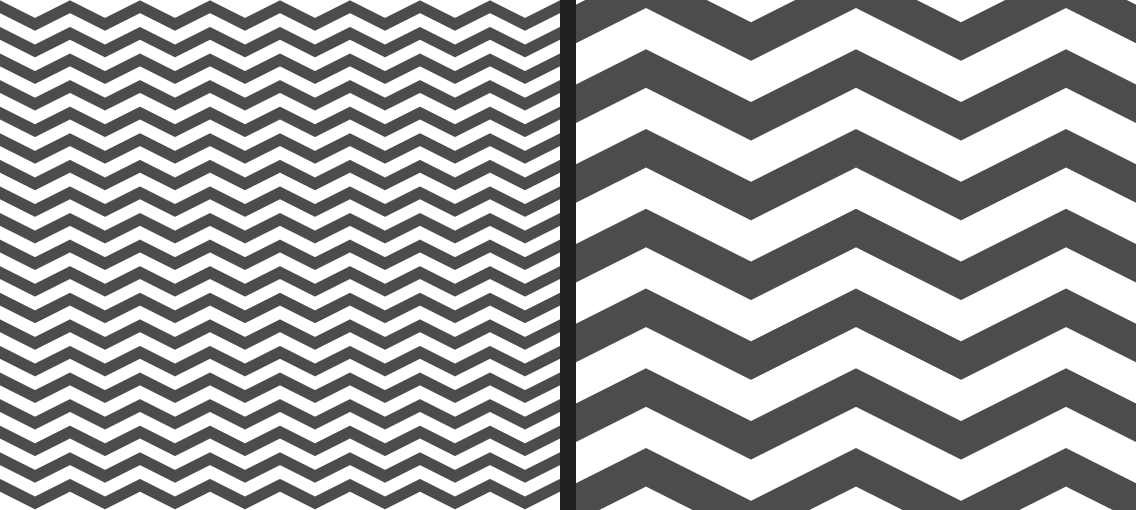
Left, the full canvas; right, a detail of the centre.
Give the GLSL for this pattern, as a WebGL 2 fragment shader.

```glsl
#version 300 es
precision highp float;

uniform vec2 u_resolution;
out vec4 fragColor;

// Vertical sizes are fractions of the canvas height
#define WAVES_ACROSS 8.0
#define STRIPES_DOWN 19.0
#define STRIPE_PERIOD 0.05213
#define STRIPE_THICKNESS 0.0252
#define WAVE_HEIGHT 0.0345
#define TOP_MARGIN 0.0006
#define STRIPE_COLOR vec3(0.30)
#define GROUND_COLOR vec3(1.0)

// Triangle wave: 0 at each peak, 1 at each valley
float triangleWave(float x) {
    return 1.0 - abs(2.0 * fract(x) - 1.0);
}

// Signed vertical distance to the nearest of a finite stack of chevrons
float chevronDistance(vec2 uv) {
    float depth = 1.0 - uv.y - TOP_MARGIN;
    float zigzag = WAVE_HEIGHT * triangleWave(uv.x * WAVES_ACROSS);
    float fromFirst = depth - zigzag - 0.5 * STRIPE_THICKNESS;
    float stripe = clamp(round(fromFirst / STRIPE_PERIOD), 0.0, STRIPES_DOWN - 1.0);
    return abs(fromFirst - stripe * STRIPE_PERIOD) - 0.5 * STRIPE_THICKNESS;
}

void main() {
    vec2 uv = gl_FragCoord.xy / u_resolution;

    // Turn vertical distance into distance across the slanted edge
    float aspect = u_resolution.x / u_resolution.y;
    float slope = 2.0 * WAVE_HEIGHT * WAVES_ACROSS / aspect;
    float edge = chevronDistance(uv) * inversesqrt(1.0 + slope * slope);

    // One pixel of edge smoothing
    float coverage = clamp(0.5 - edge * u_resolution.y, 0.0, 1.0);
    fragColor = vec4(mix(GROUND_COLOR, STRIPE_COLOR, coverage), 1.0);
}
```
